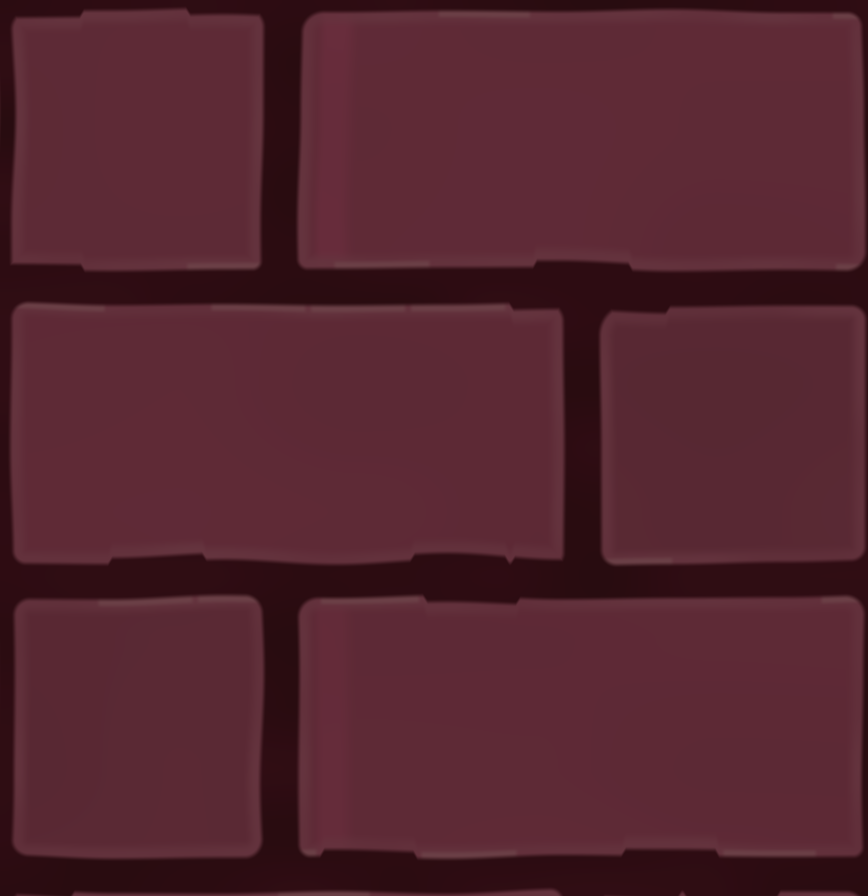
Give the GLSL for this texture, as a WebGL 1 fragment shader.

```glsl
precision highp float;
// Hand-painted maroon brick wall: each course holds one long and one short brick,
// their order swapping from course to course. Bricks are rounded-box distances with
// wobbling, chipped edges, a paler rim, and noise-driven tone over dark mortar.
uniform vec2 u_resolution;

// Layout, in units of canvas height, measured from the top left
const float TILE_WIDTH = 0.96875;
const float COURSE_HEIGHT = 0.328;
const float BRICK_TOP = 0.011;
const float BRICK_HEIGHT = 0.289;
const float BRICK_LEFT = 0.014;
const float BRICK_RIGHT = 0.964;
const float SPLIT_EVEN = 0.314;
const float SPLIT_ODD = 0.648;
const float JOINT_HALF = 0.021;
const float RADIUS_MIN = 0.008;
const float RADIUS_MAX = 0.036;

// Wear
const float WOBBLE = 0.008;
const float CHIP_DEPTH = 0.007;
const float CHIP_RATE = 9.0;
const float RIM_WIDTH = 0.020;
const float EDGE_SOFTNESS = 0.0035;

// Colours
const vec3 BRICK = vec3(0.370, 0.163, 0.212);
const vec3 BRICK_DULL = vec3(0.345, 0.160, 0.200);
const vec3 BRICK_PINK = vec3(0.425, 0.180, 0.245);
const vec3 RIM = vec3(0.395, 0.205, 0.245);
const vec3 SLIVER = vec3(0.430, 0.270, 0.290);
const vec3 MORTAR = vec3(0.190, 0.050, 0.078);
const vec3 MORTAR_DARK = vec3(0.155, 0.046, 0.060);

float hash(vec2 p) {
  vec3 q = fract(vec3(p.xyx) * 0.1031);
  q += dot(q, q.yzx + 33.33);
  return fract((q.x + q.y) * q.z);
}

float noise(vec2 p) {
  vec2 i = floor(p);
  vec2 f = fract(p);
  f = f * f * (3.0 - 2.0 * f);
  float low = mix(hash(i), hash(i + vec2(1.0, 0.0)), f.x);
  float high = mix(hash(i + vec2(0.0, 1.0)), hash(i + vec2(1.0, 1.0)), f.x);
  return mix(low, high, f.y);
}

float roundedBox(vec2 p, vec2 halfSize, float radius) {
  vec2 q = abs(p) - halfSize + radius;
  return length(max(q, 0.0)) + min(max(q.x, q.y), 0.0) - radius;
}

void main() {
  float pixel = 1.0 / u_resolution.y;
  vec2 wall = vec2(gl_FragCoord.x, u_resolution.y - gl_FragCoord.y) * pixel;

  // Gentle wobble of every outline
  vec2 bend = vec2(noise(wall * 8.0 + 20.0), noise(wall * 8.0 + 61.0)) - 0.5;
  vec2 p = wall + bend * WOBBLE;

  // Find the course and the brick within it
  float course = floor(p.y / COURSE_HEIGHT);
  float tile = floor(p.x / TILE_WIDTH);
  vec2 cell = p - vec2(tile * TILE_WIDTH, course * COURSE_HEIGHT);
  float split = mod(course, 2.0) < 0.5 ? SPLIT_EVEN : SPLIT_ODD;
  float second = step(split, cell.x);
  float left = mix(BRICK_LEFT, split + JOINT_HALF, second);
  float right = mix(split - JOINT_HALF, BRICK_RIGHT, second);
  vec2 id = vec2(tile * 2.0 + second, course) + 7.0;
  vec2 halfSize = 0.5 * vec2(right - left, BRICK_HEIGHT);
  vec2 local = cell - vec2(left, BRICK_TOP) - halfSize;
  float isLong = step(0.2, halfSize.x);

  // Shallow chips along the top and bottom edges
  float side = local.y < 0.0 ? 0.0 : 1.0;
  vec2 along = vec2(local.x * CHIP_RATE + hash(id) * 9.0, id.y * 5.0 + side * 2.0);
  float segment = hash(floor(along) + id.x * 13.0);
  float segmentEdge = min(fract(along.x), 1.0 - fract(along.x));
  float segmentMask = smoothstep(0.0, 0.06, segmentEdge);
  float chip = step(0.74, segment) * segmentMask * CHIP_DEPTH;

  // Brick outline, each corner with its own radius
  vec2 corner = step(vec2(0.0), local);
  float radius = mix(RADIUS_MIN, RADIUS_MAX, hash(id * 3.0 + corner * 17.0));
  float d = roundedBox(local, halfSize, radius);
  float verticalGap = abs(local.y) - halfSize.y;
  d = max(d, verticalGap + chip);
  float soft = max(EDGE_SOFTNESS, pixel);
  float brickMask = 1.0 - smoothstep(-soft, soft, d);

  // Face: per-brick tone, broad mottling, pink strip at the left of long bricks
  float mottle = noise(wall * vec2(5.0, 7.0) + id * 4.0);
  float dull = mix(0.75, 0.15, isLong) * (0.5 + 0.5 * hash(id + 31.0));
  vec3 face = mix(BRICK, BRICK_DULL, dull);
  face *= 0.98 + 0.04 * hash(id + 5.0) + 0.04 * (mottle - 0.5);
  float inset = local.x + halfSize.x;
  float strip = smoothstep(0.015, 0.028, inset) * (1.0 - smoothstep(0.045, 0.065, inset));
  face = mix(face, BRICK_PINK, strip * isLong * second * (0.25 + 0.5 * mottle));

  // Paler worn rim, with bright slivers on some edge segments
  float rim = smoothstep(-RIM_WIDTH, -0.25 * RIM_WIDTH, d);
  face = mix(face, RIM, rim * (0.45 + 0.55 * noise(wall * 14.0)));
  float sliver = step(segment, 0.22) * segmentMask * smoothstep(-0.010, -0.004, verticalGap);
  face = mix(face, SLIVER, sliver * 0.7);

  // Mortar with soft dark patches
  vec3 mortar = mix(MORTAR_DARK, MORTAR, noise(wall * vec2(9.0, 14.0) + 3.0));
  gl_FragColor = vec4(mix(mortar, face, brickMask), 1.0);
}
```
